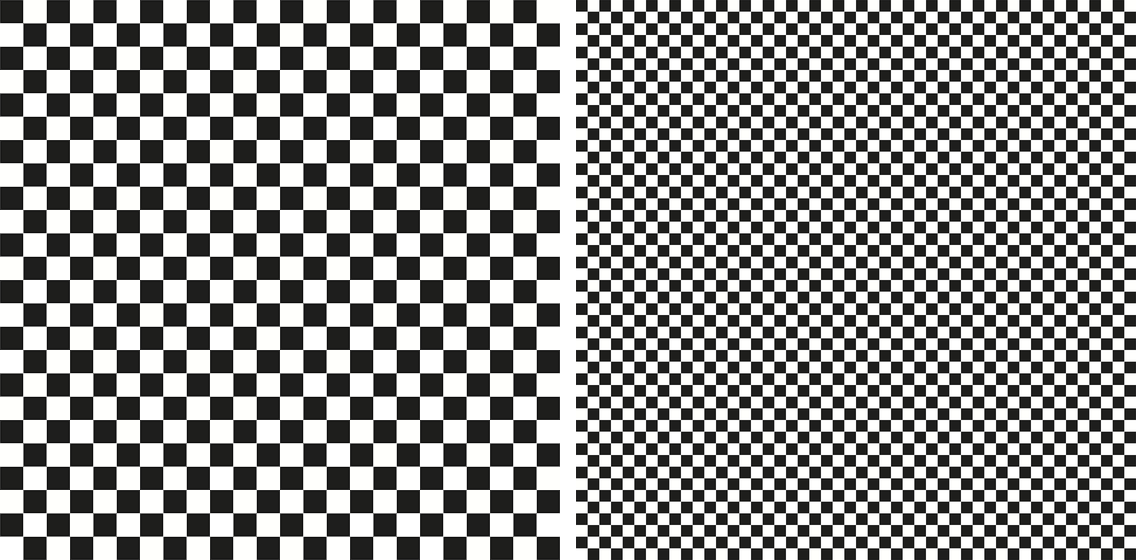
Left: one tile. Right: repeated 2 by 2.
A Shadertoy shader for this pattern:

```glsl
#define CELLS 24.0
#define PAPER vec3(1.0)
#define INK vec3(0.118, 0.118, 0.115)
#define RIM_INK vec3(0.04)
#define EDGE_SOFTNESS 0.022
#define EDGE_INSET 0.006
#define RIM_WIDTH 0.062
#define WARMTH 0.012

float hash(vec2 p) {
    vec3 q = fract(vec3(p.xyx) * 0.1031);
    q += dot(q, q.yzx + 33.33);
    return fract((q.x + q.y) * q.z);
}

// Signed distance to the checker edges in cell units, positive in dark cells
float checkerDistance(vec2 grid) {
    vec2 toEdge = 0.5 - abs(fract(grid) - 0.5);
    vec2 cell = floor(grid);
    float dark = mod(cell.x + cell.y, 2.0);
    return min(toEdge.x, toEdge.y) * (2.0 * dark - 1.0);
}

void mainImage(out vec4 fragColor, in vec2 fragCoord) {
    vec2 grid = fragCoord / iResolution.xy * CELLS;
    float pixel = CELLS / min(iResolution.x, iResolution.y);
    float dist = checkerDistance(grid);

    // Dark squares with a deeper rim just inside their edge
    float rimBlur = max(0.012, 0.5 * pixel);
    float inside = smoothstep(RIM_WIDTH - rimBlur, RIM_WIDTH + rimBlur, dist);
    vec3 ink = mix(RIM_INK, INK, inside);

    // Faint warm tint that differs from cell to cell
    float tint = WARMTH * hash(mod(floor(grid), CELLS));
    vec3 paper = PAPER - vec3(0.0, 0.0, tint);
    ink.b -= 0.5 * tint * inside;

    // Soft grey transition between ink and paper
    float blur = max(EDGE_SOFTNESS, 0.5 * pixel);
    float coverage = clamp(0.5 + 0.5 * (dist - EDGE_INSET) / blur, 0.0, 1.0);
    fragColor = vec4(mix(paper, ink, coverage), 1.0);
}
```
